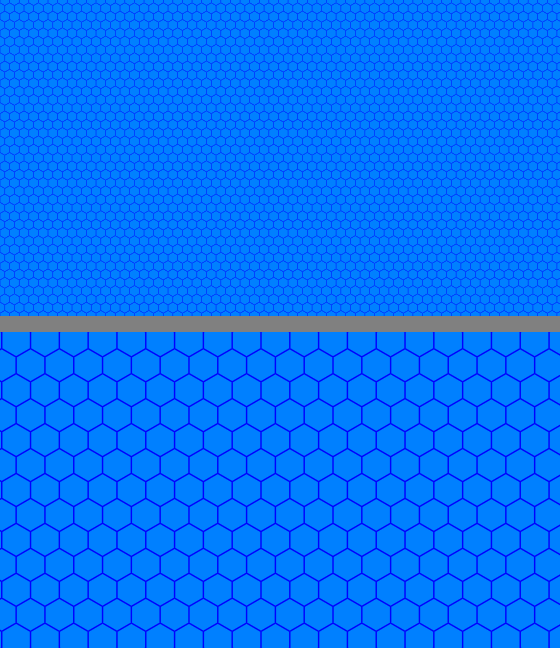
Top, the full canvas; bottom, a detail of the centre.
Give the GLSL for this pattern, as a Shadertoy shader.

```glsl
const float ROW_HEIGHT = 0.8660254;  // row spacing for cells one unit wide
const float ROWS_DOWN = 38.0;
const float LINE_WIDTH = 0.05;       // in cell widths
const vec3 FILL_COLOR = vec3(0.0, 0.5, 1.0);
const vec3 LINE_COLOR = vec3(0.0, 0.0, 1.0);

// Offset from the nearest centre of a rectangular lattice
vec2 latticeOffset(vec2 p, vec2 period) {
    return p - period * floor(p / period + 0.5);
}

// Two interleaved lattices form the staggered honeycomb rows
vec2 hexOffset(vec2 p) {
    vec2 period = vec2(1.0, 2.0 * ROW_HEIGHT);
    vec2 a = latticeOffset(p, period);
    vec2 b = latticeOffset(p - 0.5 * period, period);
    return dot(a, a) < dot(b, b) ? a : b;
}

// Distance from inside an upright hexagon to its nearest side
float hexEdgeDistance(vec2 offset) {
    vec2 q = abs(offset);
    return 0.5 - max(q.x, dot(q, vec2(0.5, ROW_HEIGHT)));
}

// Share of a pixel covered by a line, also for lines thinner than a pixel
float lineCoverage(float dist, float width, float pixel) {
    float outer = clamp((dist + 0.5 * width) / pixel + 0.5, 0.0, 1.0);
    float inner = clamp((dist - 0.5 * width) / pixel + 0.5, 0.0, 1.0);
    return outer - inner;
}

void mainImage(out vec4 fragColor, in vec2 fragCoord) {
    // Cell units: one hexagon is one unit wide
    float pixel = ROWS_DOWN * ROW_HEIGHT / iResolution.y;
    vec2 p = fragCoord * pixel - vec2(0.5, 0.0);

    float edge = hexEdgeDistance(hexOffset(p));
    float line = lineCoverage(edge, LINE_WIDTH, pixel);
    fragColor = vec4(mix(FILL_COLOR, LINE_COLOR, line), 1.0);
}
```
